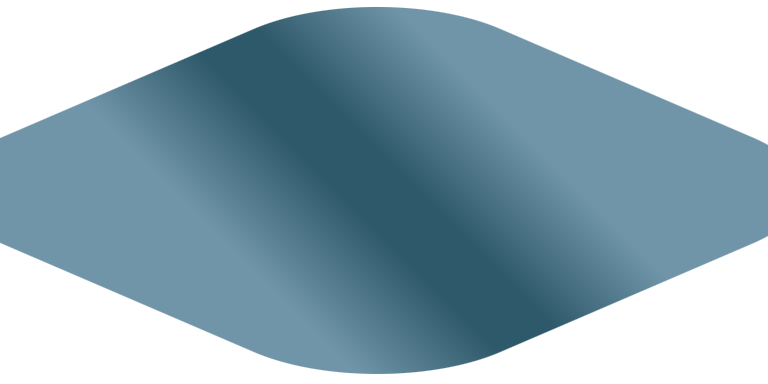
This background is drawn by a Shadertoy shader. Its source:

```glsl
// A wide lozenge with rounded corners on white, shaded by a dark diagonal band.
// The lozenge is a rounded square turned by 45 degrees and stretched sideways;
// the band is a mirrored linear ramp with a flat dark core.

const vec3 PAPER = vec3(1.0);
const vec3 LIGHT_BLUE = vec3(0.440, 0.585, 0.660);
const vec3 DARK_BLUE = vec3(0.182, 0.350, 0.418);

// Signed distance to a square with rounded corners
float roundedSquare(vec2 p, float halfSide, float radius) {
    vec2 q = abs(p) - halfSide + radius;
    return length(max(q, 0.0)) + min(max(q.x, q.y), 0.0) - radius;
}

// Lozenge field: squash x by the edge slope, then turn by 45 degrees
float lozenge(vec2 p, float slope, float halfSide, float radius) {
    vec2 s = vec2(p.x * slope, p.y);
    vec2 turned = vec2(s.x + s.y, s.y - s.x) * sqrt(0.5);
    return roundedSquare(turned, halfSide, radius);
}

// 0 in the core of the falling diagonal, 1 beyond its outer edge
float diagonalRamp(vec2 p, float core, float outer) {
    return clamp((abs(p.x + p.y) - core) / (outer - core), 0.0, 1.0);
}

void mainImage(out vec4 fragColor, in vec2 fragCoord) {
    // Canvas is 2 wide and 1 high
    vec2 canvas = fragCoord / iResolution.xy * vec2(2.0, 1.0);
    vec2 p = canvas - vec2(0.982, 0.504);

    // Band shading
    vec3 fill = mix(DARK_BLUE, LIGHT_BLUE, diagonalRamp(p, 0.104, 0.530));

    // Smooth outline, about one pixel wide
    float d = lozenge(p, 0.43, 0.395, 0.195);
    float coverage = clamp(0.5 - d / max(fwidth(d), 1e-5), 0.0, 1.0);

    fragColor = vec4(mix(PAPER, fill, coverage), 1.0);
}
```
